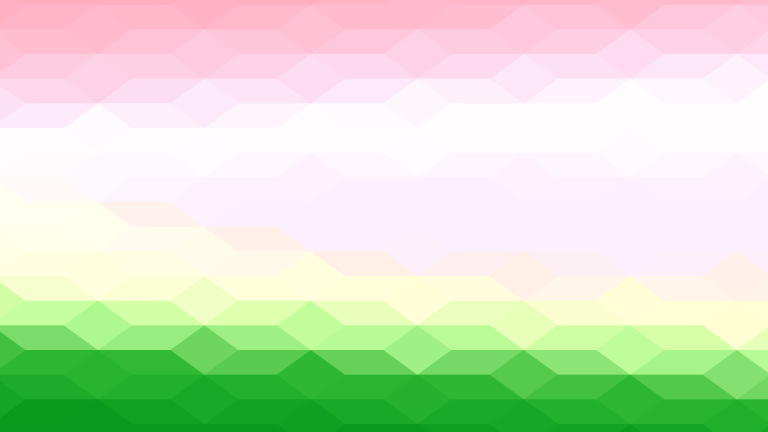
Reproduce this background procedurally as a Shadertoy shader.

```glsl
#define ROW_HEIGHT 0.0571
#define COLUMN_WIDTH 0.2465
#define GRID_ORIGIN vec2(0.2265, 0.0185)
#define DIAMOND_HALF 0.32
#define JITTER 0.016
#define PINK_SLOPE 0.115
#define GREEN_SLOPE 0.106
#define SAMPLES 3

float hash(vec2 p) {
    return fract(sin(dot(p, vec2(127.1, 311.7))) * 43758.5453);
}

// Moves a colour toward the next one while t runs from a to b
vec3 blend(vec3 current, vec3 next, float a, float b, float t) {
    return mix(current, next, clamp((t - a) / (b - a), 0.0, 1.0));
}

// Smooth colour field: x runs rightward, depth runs downward, both 0 to 1
vec3 field(float x, float depth) {
    // Pink to white, thinning toward the right
    float pinkDepth = depth + PINK_SLOPE * x;
    vec3 color = vec3(1.0, 0.68, 0.74);
    color = blend(color, vec3(1.0, 0.737, 0.815), 0.0, 0.10, pinkDepth);
    color = blend(color, vec3(0.996, 0.84, 0.92), 0.10, 0.21, pinkDepth);
    color = blend(color, vec3(0.99, 0.918, 0.98), 0.21, 0.27, pinkDepth);
    color = blend(color, vec3(1.0, 0.988, 0.996), 0.27, 0.325, pinkDepth);

    // Lavender haze
    float haze = smoothstep(0.33, 0.45, depth) * smoothstep(0.0, 0.35, x);
    color = mix(color, vec3(0.988, 0.941, 0.996), haze);

    // Peach fringe above a curved yellow band
    float bandTop = 0.393 + 0.289 * (1.0 - exp(-3.07 * x));
    float offset = depth - bandTop;
    float fringe = exp(-pow((offset + 0.01) / 0.03, 2.0));
    color = mix(color, vec3(1.0, 0.94, 0.905), fringe * smoothstep(0.0, 0.18, x));
    vec3 yellow = blend(vec3(1.0, 1.0, 0.94), vec3(1.0, 0.995, 0.83), 0.5, 0.72, depth);
    color = mix(color, yellow, smoothstep(-0.01, 0.045, offset));

    // Lime to deep green, sinking toward the right
    float greenDepth = depth - GREEN_SLOPE * x;
    color = blend(color, vec3(0.85, 1.0, 0.66), 0.645, 0.69, greenDepth);
    color = blend(color, vec3(0.69, 0.98, 0.57), 0.69, 0.735, greenDepth);
    color = blend(color, vec3(0.44, 0.84, 0.38), 0.735, 0.785, greenDepth);
    color = blend(color, vec3(0.19, 0.725, 0.20), 0.785, 0.825, greenDepth);
    color = blend(color, vec3(0.11, 0.67, 0.16), 0.825, 0.89, greenDepth);
    return blend(color, vec3(0.04, 0.60, 0.11), 0.89, 0.96, greenDepth);
}

// Centre of the diamond or parallelogram holding p, in grid units
vec2 tileCenter(vec2 p) {
    float row = floor(p.y);
    float rise = p.y - row;
    float column = floor(p.x + 0.5);
    float opensUp = mod(column + row, 2.0);
    float halfWidth = DIAMOND_HALF * mix(1.0 - rise, rise, opensUp);
    if (abs(p.x - column) < halfWidth) return vec2(column, row + opensUp);
    return vec2(floor(p.x), row) + 0.5;
}

vec3 tileColor(vec2 position, float aspect) {
    vec2 cell = vec2(COLUMN_WIDTH, ROW_HEIGHT);
    vec2 center = tileCenter((position - GRID_ORIGIN) / cell);
    vec2 place = center * cell + GRID_ORIGIN;
    float shift = JITTER * (hash(center) - 0.5);
    return field(clamp(place.x / aspect, 0.0, 1.0), 1.0 - place.y + shift);
}

void mainImage(out vec4 fragColor, in vec2 fragCoord) {
    float aspect = iResolution.x / iResolution.y;
    vec3 total = vec3(0.0);
    // Average a small grid of samples to smooth the tile edges
    for (int j = 0; j < SAMPLES; j++) {
        for (int i = 0; i < SAMPLES; i++) {
            vec2 nudge = (vec2(i, j) + 0.5) / float(SAMPLES) - 0.5;
            total += tileColor((fragCoord + nudge) / iResolution.y, aspect);
        }
    }
    fragColor = vec4(total / float(SAMPLES * SAMPLES), 1.0);
}
```
